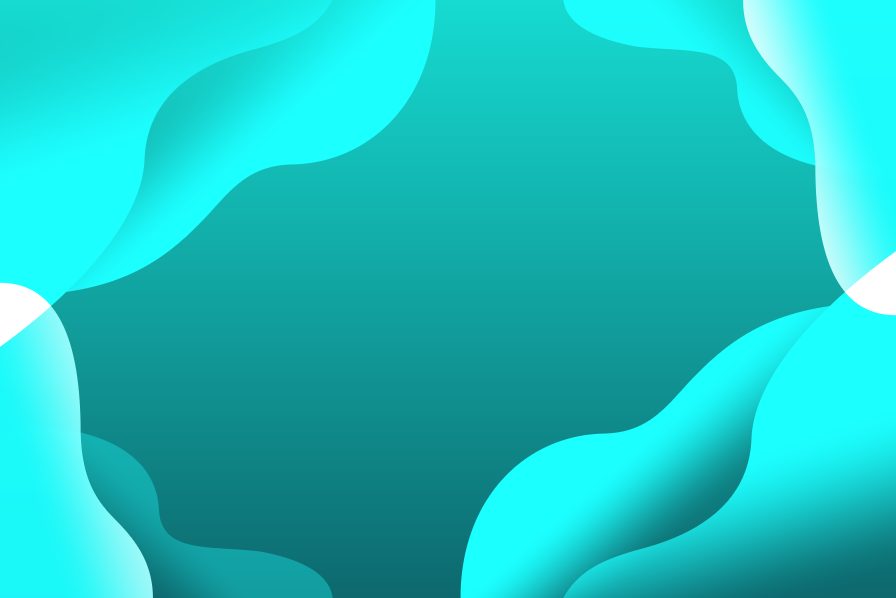
Reproduce this background procedurally as a Shadertoy shader.

```glsl
const vec3 CYAN = vec3(0.11, 1.0, 1.0);

vec2 bezier(vec2 a, vec2 b, vec2 c, vec2 d, float t) {
    float s = 1.0 - t;
    return s*s*s*a + 3.0*s*s*t*b + 3.0*s*t*t*c + t*t*t*d;
}

// Signed distance to a chain of three cubics rising along the diagonal x - y
float waveEdge(vec2 p, vec2 k[10]) {
    float along = p.x - p.y;
    int i = along < k[3].x - k[3].y ? 0 : along < k[6].x - k[6].y ? 3 : 6;
    vec2 a = k[i], b = k[i + 1], c = k[i + 2], d = k[i + 3];
    float lo = 0.0, hi = 1.0;
    for (int n = 0; n < 16; n++) {
        float mid = 0.5*(lo + hi);
        vec2 m = bezier(a, b, c, d, mid);
        if (m.x - m.y < along) lo = mid; else hi = mid;
    }
    float t = 0.5*(lo + hi), s = 1.0 - t;
    vec2 onCurve = bezier(a, b, c, d, t);
    vec2 tangent = s*s*(b - a) + 2.0*s*t*(c - b) + t*t*(d - c);
    float across = p.x + p.y - onCurve.x - onCurve.y;
    return across*(tangent.x - tangent.y)/(2.0*length(tangent));
}

float cover(float dist) {
    return clamp(0.5 - dist*iResolution.y, 0.0, 1.0);
}

// Long outer wave, from the side to the top
float outerWave(vec2 p) {
    return cover(waveEdge(p, vec2[10](
        vec2(0.078, 0.492), vec2(0.215, 0.48), vec2(0.283, 0.43), vec2(0.352, 0.355),
        vec2(0.391, 0.312), vec2(0.42, 0.277), vec2(0.488, 0.275),
        vec2(0.621, 0.273), vec2(0.729, 0.166), vec2(0.729, 0.0))));
}

// Wave lying over the outer one
float innerWave(vec2 p) {
    return cover(waveEdge(p, vec2[10](
        vec2(0.0, 0.58), vec2(0.127, 0.488), vec2(0.238, 0.371), vec2(0.242, 0.266),
        vec2(0.246, 0.166), vec2(0.322, 0.111), vec2(0.42, 0.084),
        vec2(0.488, 0.066), vec2(0.531, 0.047), vec2(0.557, 0.0))));
}

// Low wave in the opposite corner
float lowWave(vec2 p) {
    return cover(waveEdge(p, vec2[10](
        vec2(0.0, 0.289), vec2(0.186, 0.293), vec2(0.262, 0.23), vec2(0.266, 0.148),
        vec2(0.27, 0.074), vec2(0.348, 0.088), vec2(0.434, 0.078),
        vec2(0.5, 0.066), vec2(0.551, 0.043), vec2(0.557, 0.0))));
}

// Narrow pale wave along the side
float sideWave(vec2 p) {
    return cover(waveEdge(p, vec2[10](
        vec2(0.0, 0.527), vec2(0.102, 0.527), vec2(0.135, 0.42), vec2(0.135, 0.277),
        vec2(0.137, 0.195), vec2(0.164, 0.16), vec2(0.195, 0.129),
        vec2(0.23, 0.094), vec2(0.256, 0.055), vec2(0.256, 0.0))));
}

void mainImage(out vec4 fragColor, in vec2 fragCoord) {
    vec2 uv = fragCoord/iResolution.xy;
    vec3 color = mix(vec3(0.05, 0.41, 0.43), vec3(0.085, 0.86, 0.82), uv.y);

    // The same group of waves, turned by half a revolution for the second side
    for (int side = 0; side < 2; side++) {
        vec2 turned = side == 0 ? vec2(uv.x, 1.0 - uv.y) : vec2(1.0 - uv.x, uv.y);
        vec2 p = turned*vec2(1.5, 1.0);
        vec2 q = vec2(p.x, 1.0 - p.y);
        float inner = innerWave(p), pale = sideWave(q);

        // Cyan veils fading into the backdrop
        float fade = smoothstep(0.31, 0.48, dot(p, vec2(0.66, 0.75)));
        color = mix(color, CYAN, outerWave(p)*fade);
        fade = smoothstep(0.04, 0.31, dot(p, vec2(0.31, 0.95)));
        color = mix(color, CYAN, inner*fade);
        fade = smoothstep(0.17, 0.30, dot(q, vec2(0.7)));
        color = mix(color, CYAN, lowWave(q)*fade*(side == 0 ? 0.35 : 0.95));

        // Side wave with a white sheen, pure white where it crosses the inner one
        float sheen = smoothstep(0.10, 0.28, dot(q, vec2(0.95, 0.3)));
        vec3 paleColor = mix(CYAN, vec3(1.0), sheen*(side == 0 ? 0.65 : 0.9));
        color = mix(color, paleColor, pale*0.95);
        color = mix(color, vec3(1.0), pale*inner);
    }
    fragColor = vec4(color, 1.0);
}
```
